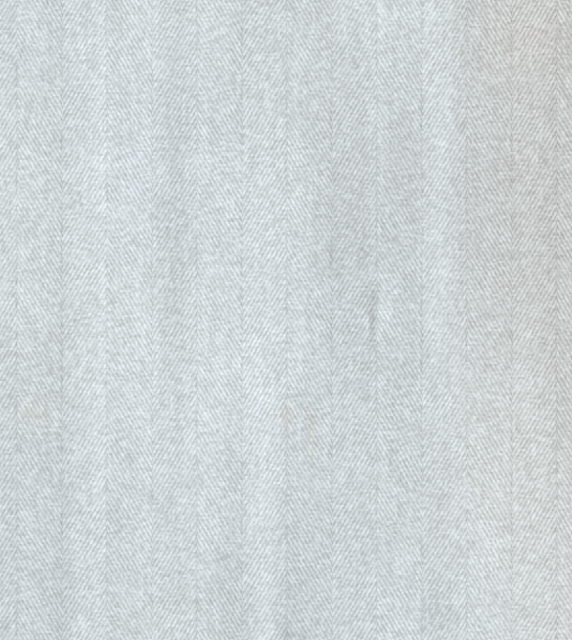
A Shadertoy shader for this texture:

```glsl
#define STRIPE_WIDTH 0.0703
#define FIRST_SEAM 0.026
#define TWILL_LINES 84.0
#define TWILL_SLOPE 1.7
#define TWILL_DEPTH 0.036
#define GRAIN 0.088
#define SEAM_WIDTH 0.0016
#define SEAM_DEPTH 0.038
#define WEAR 0.088
#define SHADOW_COLOR vec3(0.750, 0.770, 0.773)
#define LIGHT_COLOR vec3(0.870, 0.900, 0.910)
#define STAIN_TINT vec3(0.006, -0.004, -0.030)

float hash(vec2 p) {
    vec3 q = fract(vec3(p.xyx) * 0.1031);
    q += dot(q, q.yzx + 33.33);
    return fract((q.x + q.y) * q.z);
}

// Value noise centred on zero
float noise(vec2 p) {
    vec2 cell = floor(p), f = fract(p);
    f = f * f * (3.0 - 2.0 * f);
    float low = mix(hash(cell), hash(cell + vec2(1, 0)), f.x);
    float high = mix(hash(cell + vec2(0, 1)), hash(cell + vec2(1, 1)), f.x);
    return mix(low, high, f.y) - 0.5;
}

float blob(vec2 p, vec2 center, vec2 radius) {
    vec2 d = (p - center) / radius;
    return exp(-dot(d, d));
}

// Diagonal ribs that change direction at every seam
float herringbone(vec2 p, float pixel) {
    float stripe = (p.x - FIRST_SEAM) / STRIPE_WIDTH;
    float column = floor(stripe), across = fract(stripe);
    float odd = mod(column, 2.0);
    float run = mix(across, 1.0 - across, odd) * STRIPE_WIDTH;
    float phase = TWILL_LINES * (p.y + TWILL_SLOPE * run) + 0.5 * odd;
    phase += 0.5 * noise(p * vec2(14.0, 9.0)) + hash(vec2(column + 9.0, 3.0)) * 0.3;

    float density = TWILL_LINES * length(vec2(1.0, TWILL_SLOPE)) * pixel;
    float visible = 1.0 - smoothstep(0.4, 0.7, density);
    float strength = 1.0 + 0.7 * noise(p * vec2(30.0, 40.0) + 17.0);
    float ribs = TWILL_DEPTH * strength * visible * cos(6.28318 * phase);

    // Thin broken groove at the seam
    float seamDistance = min(across, 1.0 - across) * STRIPE_WIDTH;
    float seam = 1.0 - smoothstep(0.0, SEAM_WIDTH + pixel, seamDistance);
    float broken = 0.7 + noise(vec2(column * 7.0 + 40.0, p.y * 70.0));
    return ribs - SEAM_DEPTH * seam * broken;
}

// Uneven threads along and across the cloth
float threads(vec2 p) {
    float speckle = noise(p * 310.0 + 5.0);
    float weft = noise(p * vec2(115.0, 330.0) + 61.0);
    float warp = noise(p * vec2(280.0, 40.0) + 113.0);
    return GRAIN * (speckle + 0.7 * weft + 0.35 * warp);
}

// Soft vertical fading and broad clouds
float fading(vec2 p) {
    float streaks = noise(vec2(p.x * 22.0 + 3.0, p.y * 1.5));
    float clouds = noise(p * vec2(5.0, 3.0) + 21.0) + 0.4 * noise(p * 11.0 + 47.0);
    float paleBands = exp(-pow((p.x - 0.16) / 0.010, 2.0))
                    + exp(-pow((p.x - 0.592) / 0.012, 2.0));
    float dullEdge = smoothstep(0.66, 0.80, p.x);
    return WEAR * (0.6 * streaks + 0.4 * clouds + 0.22 * paleBands - 0.18 * dullEdge + 0.03);
}

// One pinched fold with its shaded and raised sides
float crease(vec2 p) {
    float shade = blob(p, vec2(0.583, 0.505), vec2(0.005, 0.040));
    float ridge = blob(p, vec2(0.608, 0.515), vec2(0.016, 0.045));
    float tail = blob(p, vec2(0.558, 0.455), vec2(0.024, 0.006));
    return -0.075 * shade + 0.035 * ridge + 0.035 * tail;
}

void mainImage(out vec4 fragColor, in vec2 fragCoord) {
    float pixel = 1.0 / iResolution.y;
    vec2 p = fragCoord * pixel;

    float tone = 0.806 + herringbone(p, pixel) + threads(p) + fading(p) + crease(p);
    vec3 color = mix(SHADOW_COLOR, LIGHT_COLOR, (tone - 0.75) / 0.12);

    // Cool centre and warmer right edge
    float warmth = smoothstep(0.60, 0.85, p.x) - 0.35 + 0.7 * noise(p * 4.0 + 80.0);
    color += warmth * vec3(0.008, 0.0, -0.013);

    // Small scattered stains
    for (int i = 0; i < 7; i++) {
        float id = float(i);
        vec2 center = vec2(0.48 + 0.02 * (hash(vec2(id, 2.0)) - 0.5), 0.295 + 0.011 * id);
        float stain = blob(p, center, vec2(0.007, 0.004));
        color += stain * (STAIN_TINT - 0.045 * hash(vec2(id, 8.0)));
    }
    color += STAIN_TINT * blob(p, vec2(0.443, 0.352), vec2(0.018, 0.012));
    color += 0.6 * STAIN_TINT * blob(p, vec2(0.05, 0.355), vec2(0.030, 0.022));
    color += vec3(0.014, -0.003, -0.008) * blob(p, vec2(0.84, 0.94), vec2(0.06, 0.05));

    fragColor = vec4(clamp(color, 0.0, 1.0), 1.0);
}
```
